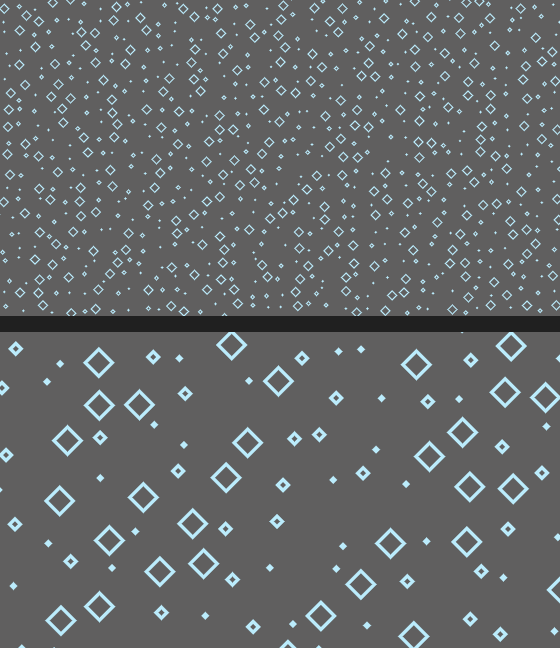
Top: the whole. Bottom: its middle third, enlarged.
Reproduce this pattern procedurally as a WebGL 1 fragment shader.

```glsl
precision highp float;
// Scattered diamonds in three sizes, outlined in pale blue on flat grey.

#define ROWS 20.8            // grid cells per canvas height
#define JITTER 0.72          // spread of the points inside their cells
#define GAP 0.2              // free space kept between shapes, in cells
#define LARGE_RADIUS 0.0168  // half diagonals, in canvas heights
#define SMALL_RADIUS 0.0082
#define DOT_RADIUS 0.0043
#define STROKE 0.0036        // outline width, in canvas heights
#define GROUND vec3(0.376, 0.373, 0.373)
#define LINE vec3(0.735, 0.925, 0.99)

uniform vec2 u_resolution;

vec2 hash22(vec2 p) {
    vec3 q = fract(p.xyx * vec3(0.1031, 0.1030, 0.0973));
    q += dot(q, q.yzx + 33.33);
    return fract((q.xx + q.yz) * q.zy);
}

// Each run of three cells holds one large, one small and one dot.
float radiusOf(vec2 cell) {
    float along = cell.x + cell.y;
    float shift = floor(3.0 * hash22(vec2(floor(along / 3.0), cell.y) + 71.0).x);
    float kind = mod(along + shift, 3.0);
    return kind < 0.5 ? LARGE_RADIUS : (kind < 1.5 ? SMALL_RADIUS : DOT_RADIUS);
}

vec2 jittered(vec2 cell) {
    return cell + 0.5 + JITTER * (hash22(cell + 19.0) - 0.5);
}

// Jittered point, pushed away from neighbours that come too close.
vec2 spacedPoint(vec2 cell, float radius) {
    vec2 start = jittered(cell);
    vec2 point = start;
    for (int j = -1; j <= 1; j++) {
        for (int i = -1; i <= 1; i++) {
            if (i == 0 && j == 0) continue;
            vec2 other = cell + vec2(float(i), float(j));
            vec2 away = start - jittered(other);
            float dist = max(length(away), 0.001);
            float needed = (radius + radiusOf(other)) * ROWS + GAP;
            point += 0.5 * max(needed - dist, 0.0) * away / dist;
        }
    }
    return point;
}

// Antialiased coverage of the inside of a signed distance.
float coverage(float d, float pixel) {
    return clamp(0.5 - d / pixel, 0.0, 1.0);
}

// Outlined diamond; the smallest kind is filled.
float diamond(vec2 p, float radius, float pixel) {
    float d = (abs(p.x) + abs(p.y) - radius) * 0.7071;
    float hole = radius > DOT_RADIUS ? coverage(d + STROKE, pixel) : 0.0;
    return coverage(d, pixel) - hole;
}

void main() {
    float pixel = 1.0 / u_resolution.y;
    vec2 p = gl_FragCoord.xy * pixel;
    vec2 home = floor(p * ROWS);

    float ink = 0.0;
    for (int j = -1; j <= 1; j++) {
        for (int i = -1; i <= 1; i++) {
            vec2 cell = home + vec2(float(i), float(j));
            float radius = radiusOf(cell);
            vec2 center = spacedPoint(cell, radius) / ROWS;
            ink = max(ink, diamond(p - center, radius, pixel));
        }
    }
    gl_FragColor = vec4(mix(GROUND, LINE, ink), 1.0);
}
```
